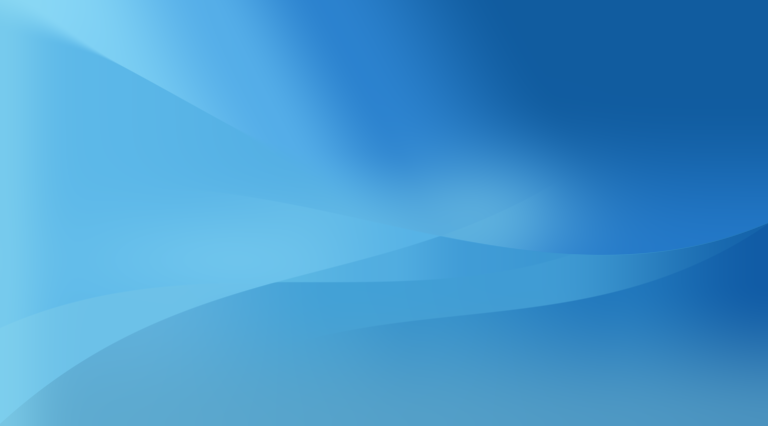
Give the GLSL for this background, as a Shadertoy shader.

```glsl
// Height at x of the cubic passing through four points
float cubicThrough(float x, vec4 xs, vec4 ys) {
    float sum = 0.0;
    for (int i = 0; i < 4; i++) {
        float weight = 1.0;
        for (int j = 0; j < 4; j++) {
            if (j != i) weight *= (x - xs[j]) / (xs[i] - xs[j]);
        }
        sum += ys[i] * weight;
    }
    return sum;
}

// Coverage of the area under a curve, with a given edge softness
float below(float y, float curveY, float softness) {
    return 1.0 - smoothstep(-softness, softness, y - curveY);
}

// Blend of four colours at increasing stops
vec3 ramp(float t, vec4 stops, vec3 a, vec3 b, vec3 c, vec3 d) {
    vec3 col = mix(a, b, smoothstep(stops.x, stops.y, t));
    col = mix(col, c, smoothstep(stops.y, stops.z, t));
    return mix(col, d, smoothstep(stops.z, stops.w, t));
}

// Elliptic gaussian light
float glow(vec2 p, vec2 center, vec2 radius) {
    vec2 d = (p - center) / radius;
    return exp(-dot(d, d));
}

// Diagonal sky, bright at the left and deep blue at the right
vec3 skyColor(vec2 p) {
    float t = p.x - 0.3 * (1.0 - p.y);
    vec3 col = ramp(t, vec4(0.10, 0.27, 0.42, 0.66),
        vec3(0.47, 0.80, 0.95), vec3(0.33, 0.68, 0.91),
        vec3(0.17, 0.51, 0.81), vec3(0.065, 0.36, 0.625));
    float lift = (1.0 - smoothstep(0.40, 0.78, p.y)) * smoothstep(0.45, 0.70, p.x);
    col = mix(col, vec3(0.15, 0.49, 0.81), 0.85 * lift);
    col = mix(col, vec3(0.56, 0.86, 0.97), 0.8 * glow(p, vec2(0.0, 1.0), vec2(0.14, 0.22)));
    return mix(col, vec3(0.38, 0.70, 0.87), 0.85 * glow(p, vec2(0.62, 0.49), vec2(0.13, 0.14)));
}

// Pale sheet on the left
vec3 leftColor(vec2 p) {
    vec3 col = mix(vec3(0.36, 0.72, 0.91), vec3(0.32, 0.68, 0.89), smoothstep(0.1, 0.45, p.x));
    col = mix(col, vec3(0.47, 0.80, 0.94), 0.75 * glow(p, vec2(0.34, 0.39), vec2(0.22, 0.13)));
    return mix(col, vec3(0.38, 0.71, 0.88), 0.7 * glow(p, vec2(0.58, 0.49), vec2(0.16, 0.12)));
}

void mainImage(out vec4 fragColor, in vec2 fragCoord) {
    vec2 p = fragCoord / iResolution.xy;
    float aa = 1.0 / iResolution.y;

    // Boundaries of the sheets
    float diagonalY = cubicThrough(p.x, vec4(0.065, 0.247, 0.391, 0.508), vec4(0.930, 0.758, 0.620, 0.531));
    float sweepY = cubicThrough(p.x, vec4(0.221, 0.573, 0.781, 1.0), vec4(0.559, 0.446, 0.401, 0.477));
    float risingY = cubicThrough(p.x, vec4(0.0, 0.182, 0.573, 0.729), vec4(0.005, 0.225, 0.446, 0.577));
    float waveY = cubicThrough(p.x, vec4(0.0, 0.169, 0.521, 0.729), vec4(0.230, 0.317, 0.340, 0.394));
    float lowerY = cubicThrough(p.x, vec4(0.352, 0.573, 0.833, 1.0), vec4(0.178, 0.254, 0.331, 0.474));

    float diagonalSoftness = aa + 0.12 * smoothstep(0.30, 0.54, p.x) + 0.05 * (1.0 - smoothstep(0.0, 0.16, p.x));
    float underDiagonal = below(p.y, diagonalY, diagonalSoftness) * (1.0 - smoothstep(0.50, 0.72, p.x));
    float underSweep = below(p.y, sweepY, aa);
    float underRising = below(p.y, risingY, aa);
    float underWave = below(p.y, waveY, aa);
    float underLower = below(p.y, lowerY, aa);

    // Sky and left sheet
    vec3 col = mix(skyColor(p), leftColor(p), underDiagonal);
    float faintRise = underRising * (1.0 - underSweep) * (1.0 - smoothstep(0.60, 0.74, p.x));
    col = mix(col, vec3(0.40, 0.73, 0.88), 0.3 * faintRise * smoothstep(0.55, 0.60, p.x));

    // Sheet under the sweeping curve
    vec3 sweepColor = ramp(p.x, vec4(0.36, 0.56, 0.72, 1.0),
        vec3(0.42, 0.76, 0.92), vec3(0.34, 0.70, 0.90),
        vec3(0.22, 0.58, 0.82), vec3(0.09, 0.42, 0.71));
    col = mix(col, sweepColor, underSweep * smoothstep(0.20, 0.56, p.x));

    // Narrow fold where the curves cross
    vec3 foldColor = ramp(p.x, vec4(0.36, 0.50, 0.62, 0.73),
        vec3(0.36, 0.72, 0.89), vec3(0.32, 0.68, 0.88),
        vec3(0.25, 0.61, 0.84), vec3(0.23, 0.59, 0.82));
    col = mix(col, foldColor, underSweep * underRising);

    // Light lobe at the lower left
    float lobe = underWave * (1.0 - smoothstep(0.22, 0.37, p.x));
    col = mix(col, vec3(0.43, 0.76, 0.91), 0.9 * lobe);

    // Middle sheet
    vec3 middleColor = ramp(p.x, vec4(0.16, 0.45, 0.70, 1.0),
        vec3(0.38, 0.70, 0.87), vec3(0.26, 0.63, 0.84),
        vec3(0.25, 0.61, 0.83), vec3(0.08, 0.39, 0.67));
    float haze = 1.0 - smoothstep(0.0, 0.34, p.y);
    vec3 hazeColor = mix(vec3(0.37, 0.67, 0.81), vec3(0.32, 0.60, 0.76), p.x);
    middleColor = mix(middleColor, hazeColor, 0.85 * haze);
    col = mix(col, middleColor, underSweep * underRising * underWave);

    // Bottom sheet
    vec3 bottomColor = ramp(p.x, vec4(0.30, 0.55, 0.80, 1.0),
        vec3(0.31, 0.66, 0.84), vec3(0.21, 0.57, 0.80),
        vec3(0.13, 0.47, 0.74), vec3(0.065, 0.36, 0.65));
    bottomColor = mix(bottomColor, hazeColor, 0.88 * haze);
    col = mix(col, bottomColor, underLower * underRising * smoothstep(0.32, 0.54, p.x));

    // Bright strip along the left side
    col = mix(col, vec3(0.53, 0.84, 0.94), 0.6 * exp(-p.x * p.x / 0.0032));
    fragColor = vec4(col, 1.0);
}
```
